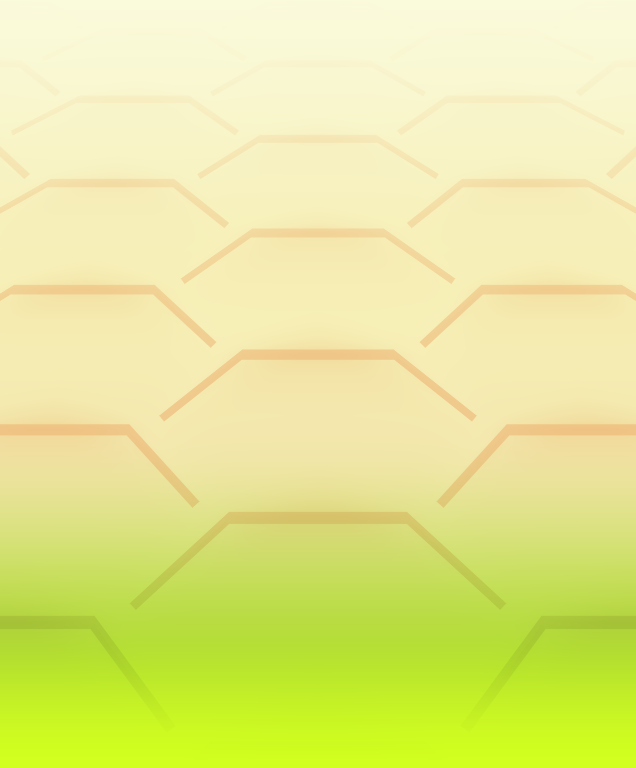
A Shadertoy shader for this background:

```glsl
// Receding honeycomb of soft bevelled hexagons, cream above fading to lime below.

// Projects a floor point (sideways offset, row) to the canvas, y pointing down.
vec2 project(float side, float row) {
    float scale = 1.0 / (0.687 + 0.1175 * row);
    return vec2(side * scale, scale - 0.78125);
}

// Returns bar coverage, tan shadow and outer rim light of one hexagon cap.
vec3 hexCap(vec2 p, float column, float row, float pixel) {
    float scale = 1.0 / (0.687 + 0.1175 * row);
    p.x = abs(p.x - column * 0.264 * (p.y + 0.78125));
    vec2 corner = project(0.0795, row);
    vec2 tip = project(0.1535, row - 0.43);
    vec2 along = normalize(tip - corner);
    vec2 outward = vec2(along.y, -along.x);

    // The larger plane distance gives a mitred outline, negative inside.
    float top = corner.y - p.y;
    float slope = dot(p - corner, outward);
    float travel = dot(p - corner, along);
    float reach = distance(tip, corner);
    float outline = max(top, slope * 1.35);
    float bar = max(abs(outline) - 0.0054 * scale, travel - reach);
    float coverage = 1.0 - smoothstep(-0.7 * pixel, 0.7 * pixel, bar);

    // Shadow hugs the top edge on both sides and the slopes from within.
    float fall = top > 0.0 ? 0.016 : 0.028;
    float shadow = exp(-abs(top) / (fall * scale));
    shadow *= 1.0 - smoothstep(-0.045 * scale, 0.025 * scale, slope);
    float inner = exp(min(slope, 0.0) / (0.018 * scale)) * step(slope, 0.0);
    inner *= smoothstep(reach, 0.0, travel) * smoothstep(0.01, -0.01, top);
    shadow = max(shadow, 0.45 * inner);

    float rim = exp(-max(slope, 0.0) / (0.018 * scale)) * smoothstep(0.0, 0.012, slope);
    rim *= smoothstep(-0.02, 0.04, travel) * smoothstep(reach * 1.25, reach * 0.7, travel);
    return vec3(coverage, shadow, rim);
}

void mainImage(out vec4 fragColor, in vec2 fragCoord) {
    float pixel = 1.0 / iResolution.y;
    vec2 p = vec2(fragCoord.x - 0.5 * iResolution.x, iResolution.y - fragCoord.y) * pixel;

    // Odd columns sit half a row nearer.
    vec3 cap = vec3(0.0);
    for (int column = -2; column <= 2; column++) {
        float shift = 0.5 * float(abs(column) % 2);
        for (int row = -1; row <= 6; row++) {
            cap = max(cap, hexCap(p, float(column), float(row) - shift, pixel));
        }
    }

    // Cream haze, warmer toward the viewer.
    vec3 color = mix(vec3(0.982, 0.985, 0.865), vec3(0.965, 0.938, 0.715), smoothstep(-0.05, 0.4, p.y));
    color = mix(color, vec3(0.95, 0.90, 0.67), smoothstep(0.4, 0.65, p.y));

    // Shadows, rims and bars fade with distance.
    float near = smoothstep(-0.02, 0.55, p.y);
    color = mix(color, vec3(0.925, 0.74, 0.46), 0.42 * near * cap.y);
    color = mix(color, vec3(0.98, 0.95, 0.75), 0.3 * near * cap.z);
    color = mix(color, vec3(0.93, 0.71, 0.46), 0.6 * near * cap.x);

    // Lime light rising from the bottom.
    vec3 lime = mix(vec3(0.69, 0.86, 0.20), vec3(0.82, 1.0, 0.12), smoothstep(0.8, 1.0, p.y));
    lime *= 1.0 - (0.07 * cap.x + 0.05 * cap.y) * smoothstep(1.0, 0.82, p.y);
    color = mix(color, lime, smoothstep(0.56, 0.88, p.y));

    fragColor = vec4(color, 1.0);
}
```
